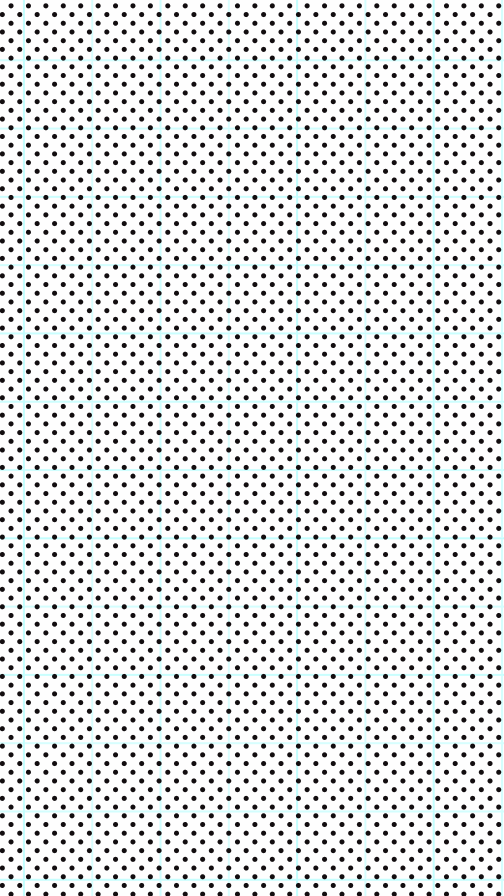
This pattern is drawn by a WebGL 2 fragment shader. Its source:

```glsl
#version 300 es
precision highp float;
// Small dark dots in a staggered lattice on near-white paper, crossed by a
// wide grid of thin pale cyan rules. Dots come from a lattice turned by 45
// degrees; each rule gets a slightly different strength from a sine hash.

uniform vec2 u_resolution;
out vec4 fragColor;

// All lengths are fractions of the canvas width
const float DOT_PITCH = 0.01728;   // half of the dot period
const float DOT_RADIUS = 0.00498;
const vec2 DOT_ORIGIN = vec2(0.0046, 0.0116);
const float GRID_PITCH = 0.1355;
const float RULE_WIDTH = 0.0040;
const vec2 GRID_ORIGIN = vec2(0.0475, 0.1196);

const vec3 PAPER = vec3(0.995);
const vec3 INK = vec3(0.07, 0.05, 0.06);
const vec3 CYAN = vec3(0.76, 0.995, 0.995);

float hash(float n) {
    return fract(sin(n * 127.1 + 11.7) * 43758.5453);
}

// Distance to the nearest dot centre, on cells where column + row is odd
float dotDistance(vec2 p, float pitch) {
    vec2 q = p / pitch;
    vec2 turned = 0.5 * vec2(q.x + q.y, q.x - q.y);
    return length(fract(turned) - 0.5) * sqrt(2.0) * pitch;
}

// Smooth coverage of a shape from its signed distance
float coverage(float signedDistance, float pixel) {
    return clamp(0.5 - signedDistance / pixel, 0.0, 1.0);
}

// Coverage of evenly spaced rules along one axis
float rules(float x, float pitch, float width, float pixel, float seed) {
    float index = floor(x / pitch + 0.5);
    float d = abs(x - index * pitch) - 0.5 * width;
    float strength = mix(0.6, 1.0, hash(index + seed));
    return coverage(d, pixel) * strength;
}

void main() {
    // Measure down from the top edge
    float pixel = 1.0 / u_resolution.x;
    vec2 p = vec2(gl_FragCoord.x, u_resolution.y - gl_FragCoord.y) * pixel;

    // Grid rules
    vec2 g = p - GRID_ORIGIN;
    float vertical = rules(g.x, GRID_PITCH, RULE_WIDTH, pixel, 3.0);
    float horizontal = rules(g.y, GRID_PITCH, RULE_WIDTH, pixel, 41.0);
    vec3 color = mix(PAPER, CYAN, max(vertical, horizontal));

    // Dots over the rules
    float d = dotDistance(p - DOT_ORIGIN, DOT_PITCH) - DOT_RADIUS;
    color = mix(color, INK, coverage(d, pixel));

    fragColor = vec4(color, 1.0);
}
```
